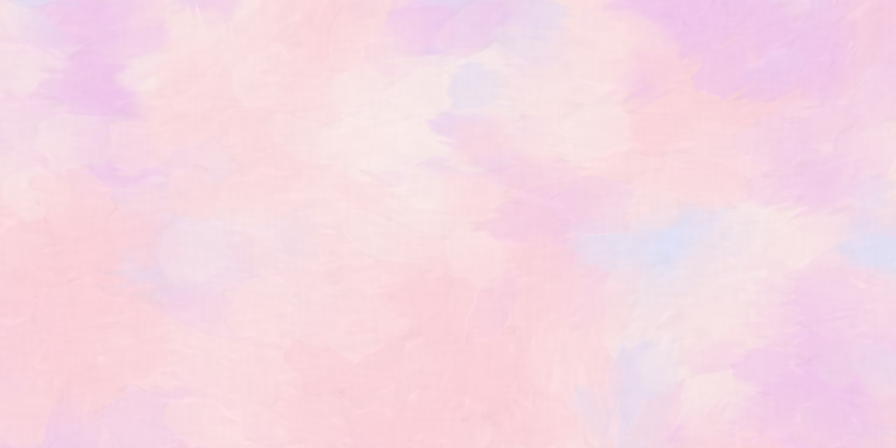
Write a WebGL 2 fragment shader that draws this background.

```glsl
#version 300 es
precision highp float;
precision highp int;
// Pastel painted background: soft cream, rose, lilac and blue dabs with bristly edges.

#define FIELD_SCALE 2.6
#define LAYERS 4
#define LARGEST_CELL 0.44
#define CELL_SHRINK 0.66
#define DAB_OPACITY 0.6
#define COLOR_SCATTER 0.22
#define BRISTLE_SCALE vec2(11.0, 100.0)
#define BRISTLE_REACH 0.36
#define RIDGE_STRENGTH 0.05
#define WEAVE_STRENGTH 0.009

uniform vec2 u_resolution;
out vec4 fragColor;

const vec3 CREAM = vec3(0.974, 0.920, 0.910);
const vec3 ROSE  = vec3(0.982, 0.820, 0.852);
const vec3 LILAC = vec3(0.942, 0.780, 0.918);
const vec3 BLUE  = vec3(0.872, 0.875, 0.962);

// Integer hash of a cell, giving three values in 0..1
vec3 hash3(ivec2 cell, int seed) {
    uvec3 v = uvec3(ivec3(cell, seed)) * 1664525u + 1013904223u;
    v.x += v.y * v.z; v.y += v.z * v.x; v.z += v.x * v.y;
    v ^= v >> 16u;
    v.x += v.y * v.z; v.y += v.z * v.x; v.z += v.x * v.y;
    return vec3(v >> 8u) / 16777216.0;
}

float noise(vec2 p, int seed) {
    ivec2 i = ivec2(floor(p));
    vec2 f = fract(p);
    f = f * f * (3.0 - 2.0 * f);
    float bottom = mix(hash3(i, seed).x, hash3(i + ivec2(1, 0), seed).x, f.x);
    float top = mix(hash3(i + ivec2(0, 1), seed).x, hash3(i + ivec2(1, 1), seed).x, f.x);
    return mix(bottom, top, f.y);
}

float cloud(vec2 p, int seed) {
    return 0.65 * noise(p, seed) + 0.35 * noise(p * 2.3 + 5.7, seed + 1);
}

// Broad colour plan: warm ground with cool patches, on tilted axes
vec3 paintColor(vec2 p) {
    vec2 q = mat2(0.8, 0.6, -0.6, 0.8) * p * FIELD_SCALE;
    float warmth = smoothstep(0.16, 0.74, cloud(q + 3.1, 11));
    float cool = smoothstep(0.46, 0.70, cloud(q + 17.3, 23));
    float blueness = smoothstep(0.42, 0.66, cloud(q * 1.2 + 31.9, 37));
    return mix(mix(CREAM, ROSE, warmth), mix(LILAC, BLUE, blueness), cool);
}

// Lays one ragged elliptical dab of the given cell over the colour beneath
vec3 paintDab(vec3 under, vec2 p, ivec2 cell, float size, int layer) {
    vec3 place = hash3(cell, 101 + layer);
    vec3 shape = hash3(cell, 201 + layer);
    vec2 center = (vec2(cell) + 0.25 + 0.5 * place.xy) * size;

    // Neighbouring dabs share a slowly turning direction
    float angle = 3.0 * noise(center * 1.6, 53) - 0.7 + 0.9 * (place.z - 0.5);
    vec2 along = vec2(cos(angle), sin(angle));
    vec2 local = vec2(dot(p - center, along), dot(p - center, vec2(-along.y, along.x)));

    vec2 radii = size * vec2(mix(0.55, 0.85, shape.x), mix(0.35, 0.6, shape.y));
    float bristle = noise(local * BRISTLE_SCALE + place.xy * 40.0, 61) - 0.5;
    float wobble = noise(local / size * 3.5 + shape.xy * 20.0, 71) - 0.5;
    float edge = length(local / radii) - 1.0 + 0.4 * wobble + BRISTLE_REACH * bristle;

    float softness = mix(0.08, 0.6, shape.z);
    float mask = 1.0 - smoothstep(-softness, 0.05, edge);
    if (mask <= 0.0) return under;

    vec2 scatter = hash3(cell, 301 + layer).xy - 0.5;
    vec2 samplePoint = mix(center, p, 0.4) + COLOR_SCATTER * scatter;
    vec3 color = mix(under, paintColor(samplePoint), mask * DAB_OPACITY);

    // Raised paint along the ragged rim
    float rim = 4.0 * mask * (1.0 - mask) * (1.0 - 0.7 * shape.z);
    return color + RIDGE_STRENGTH * rim * bristle;
}

void main() {
    vec2 p = gl_FragCoord.xy / u_resolution.y;
    vec3 color = paintColor(p);

    // Dabs from large to small
    float size = LARGEST_CELL;
    for (int layer = 0; layer < LAYERS; layer++) {
        ivec2 home = ivec2(floor(p / size));
        for (int y = -1; y <= 1; y++)
            for (int x = -1; x <= 1; x++)
                color = paintDab(color, p, home + ivec2(x, y), size, layer);
        size *= CELL_SHRINK;
    }

    // Faint canvas weave
    float weave = noise(p * vec2(130.0, 30.0), 83) + noise(p * vec2(30.0, 130.0), 89) - 1.0;
    color += WEAVE_STRENGTH * weave;

    fragColor = vec4(clamp(color, 0.0, 1.0), 1.0);
}
```
